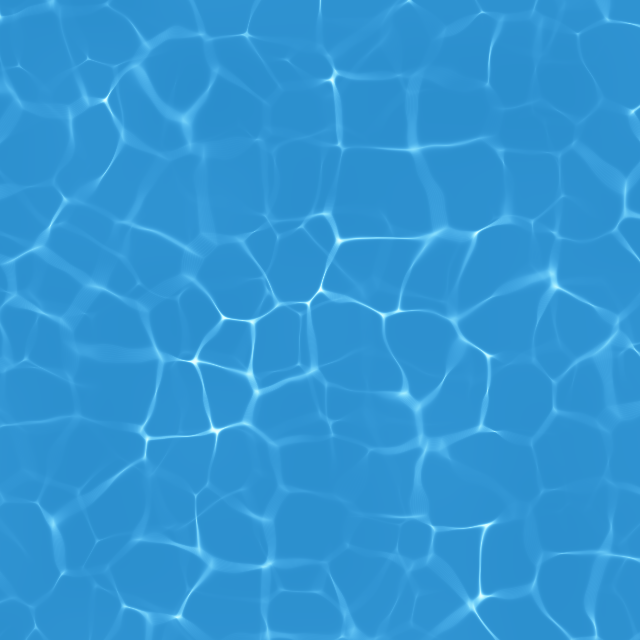
This texture is drawn by a three.js fragment shader. Its source:

```glsl
// Sunlit pool water: a net of thin bright caustic lines on flat blue.
// Several slightly shifted cell nets are averaged; where the shifts
// vanish the filaments focus into sharp lines, elsewhere they fan into veils.

varying vec2 vUv;

const vec3 WATER_COLOR = vec3(0.168, 0.558, 0.803);
const vec3 LIGHT_RESPONSE = vec3(1.0, 2.1, 4.8); // blue saturates first
const float CELLS = 9.4;          // cells across the canvas
const float JITTER = 0.80;        // irregularity of the cell centres
const float EDGE_FALLOFF = 22.0;  // steepness of the glow at cell borders
const float WARP = 0.42;          // bending of the lines, in cells
const float SPREAD = 0.22;        // width of the veils, in cells
const int LAYERS = 9;             // filaments per line
const float SHARP_POWER = 3.2;    // profile of focused lines
const float SOFT_POWER = 1.3;     // profile of veils
const float VEIL_LIGHT = 0.36;    // veils relative to focused lines
const float NODE_LIMIT = 1.35;    // cap on the glow at junctions
const float LINE_LIGHT = 0.95;
const float HALO_LIGHT = 0.030;
const float FAINT_LINE_LIGHT = 0.10;
const float FAINT_HALO_LIGHT = 0.022;
const float SHIMMER_LIGHT = 0.022;

vec2 hash2(vec2 p) {
  vec2 q = vec2(dot(p, vec2(127.1, 311.7)), dot(p, vec2(269.5, 183.3)));
  return fract(sin(q) * 43758.547);
}

// Smooth two-channel value noise, 0 to 1
vec2 noise2(vec2 p) {
  vec2 i = floor(p);
  vec2 f = fract(p);
  f = f * f * f * (f * (f * 6.0 - 15.0) + 10.0);
  vec2 low = mix(hash2(i), hash2(i + vec2(1.0, 0.0)), f.x);
  vec2 high = mix(hash2(i + vec2(0.0, 1.0)), hash2(i + vec2(1.0, 1.0)), f.x);
  return mix(low, high, f.y);
}

// Glow of the cell borders: 0 inside, 1 on a border, 2 at a junction
float borderGlow(vec2 p) {
  vec2 cell = floor(p);
  float total = 0.0;
  float nearest = 0.0;
  for (int y = -1; y <= 1; y++) {
    for (int x = -1; x <= 1; x++) {
      vec2 id = cell + vec2(float(x), float(y));
      vec2 centre = id + 0.5 + JITTER * (hash2(id) - 0.5);
      float weight = exp(-EDGE_FALLOFF * distance(p, centre));
      total += weight;
      nearest = max(nearest, weight);
    }
  }
  return max(total / nearest - 1.0, 0.00001);
}

// Averaged filaments: x = line light, y = soft halo
vec2 causticNet(vec2 p) {
  vec2 bend = noise2(p * 0.75 + 17.3) - 0.5;
  vec2 ripple = noise2(p * 2.1 + 41.9) - 0.5;
  vec2 base = p + WARP * bend + 0.28 * WARP * ripple;
  vec2 fan = 2.0 * noise2(p * 0.9 + 73.1) - 1.0;
  fan += 0.7 * (noise2(p * 2.7 + 5.7) - 0.5);
  float veil = smoothstep(0.1, 0.75, length(fan));
  float power = mix(SHARP_POWER, SOFT_POWER, veil);

  vec2 sum = vec2(0.0);
  for (int i = 0; i < LAYERS; i++) {
    float offset = float(i) / float(LAYERS - 1) - 0.5;
    float glow = min(borderGlow(base + SPREAD * offset * fan), NODE_LIMIT);
    sum += vec2(pow(glow, power), glow);
  }
  return sum / float(LAYERS) * vec2(mix(1.0, VEIL_LIGHT, veil), 1.0);
}

void main() {
  vec2 p = vUv * CELLS;

  // Main net, brighter in some places than in others
  vec2 net = causticNet(p);
  float strength = mix(0.08, 1.0, smoothstep(0.25, 0.85, noise2(p * 1.1 + 29.4).x));
  float light = LINE_LIGHT * strength * net.x + HALO_LIGHT * net.y;

  // Faint second net of out-of-focus ripples
  vec2 faintNet = causticNet(p * 0.93 + vec2(53.6, 88.2));
  float faintness = smoothstep(0.2, 0.8, noise2(p * 0.8 + 61.5).y);
  light += faintness * (FAINT_LINE_LIGHT * faintNet.x + FAINT_HALO_LIGHT * faintNet.y);

  // Broad shimmer over the floor
  light += SHIMMER_LIGHT * noise2(p * 0.6 + 9.2).x;

  vec3 color = 1.0 - (1.0 - WATER_COLOR) * exp(-light * LIGHT_RESPONSE);
  gl_FragColor = vec4(color, 1.0);
}
```
